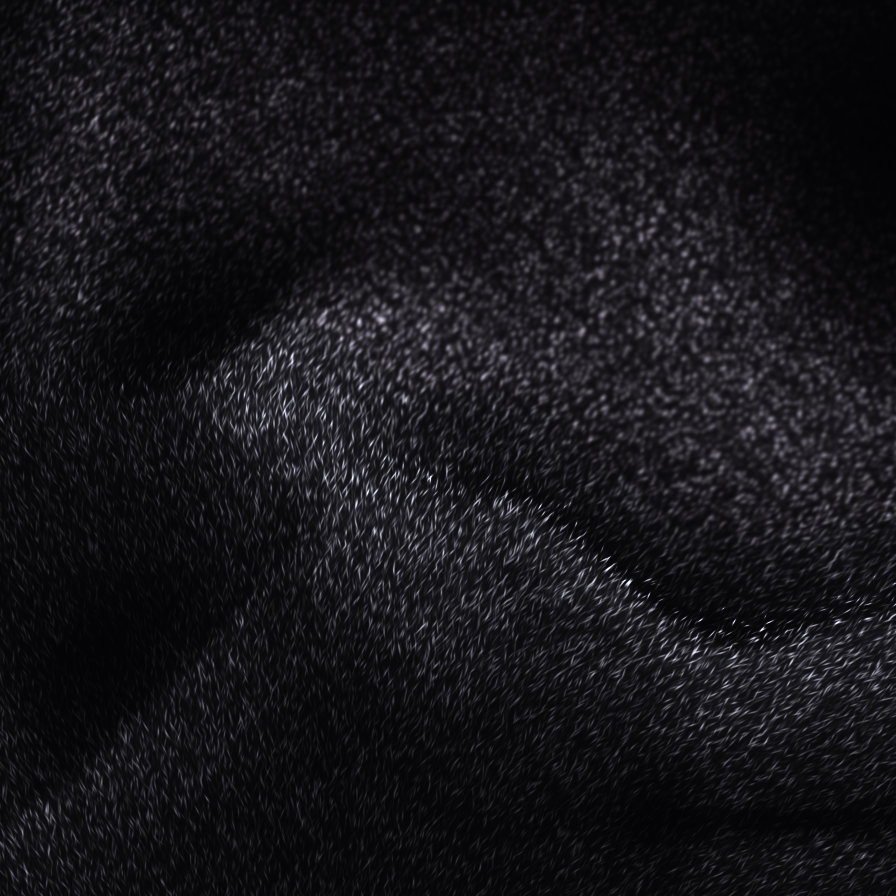
A WebGL 1 fragment shader for this texture:

```glsl
precision highp float;
// Folded black fur: soft light over the folds, short glossy hairs, blurred distance.

uniform vec2 u_resolution;

const int HAIR_LAYERS = 6;
const float HAIR_CELLS = 98.0;
const float EXPOSURE = 1.22;

float hash(vec2 p) {
  return fract(sin(dot(p, vec2(127.1, 311.7))) * 43758.5453);
}

float noise(vec2 p) {
  vec2 i = floor(p);
  vec2 f = fract(p);
  f = f * f * (3.0 - 2.0 * f);
  return mix(mix(hash(i), hash(i + vec2(1.0, 0.0)), f.x),
             mix(hash(i + vec2(0.0, 1.0)), hash(i + 1.0), f.x), f.y);
}

// Rotated elliptical falloff, one at its centre.
float glow(vec2 p, vec2 centre, vec2 radius, float angle) {
  vec2 d = p - centre;
  float c = cos(angle);
  float s = sin(angle);
  vec2 q = vec2(c * d.x + s * d.y, c * d.y - s * d.x) / radius;
  return exp(-dot(q, q));
}

// Height of the crest of the near fold.
float nearCrest(float x) {
  return 0.52 + 0.035 * smoothstep(0.0, 0.22, x)
       - 0.11 * smoothstep(0.26, 0.52, x)
       - 0.165 * smoothstep(0.54, 0.82, x)
       + 0.035 * smoothstep(0.82, 1.0, x);
}

// Height of the crest of the far fold.
float farCrest(float x) {
  return 0.555 + 0.165 * smoothstep(0.15, 0.46, x);
}

float farLight(vec2 p) {
  float softness = 0.015 + 0.09 * smoothstep(0.2, 0.6, p.x);
  float face = 1.0 - smoothstep(-softness, softness, p.y - farCrest(p.x));
  float light = 0.022;
  light += 0.10 * face * glow(p, vec2(0.42, 0.65), vec2(0.20, 0.09), -0.15);
  light += 0.13 * face * glow(p, vec2(0.29, 0.57), vec2(0.13, 0.08), -0.3);
  light += 0.06 * glow(p, vec2(0.40, 0.50), vec2(0.13, 0.05), -0.5);
  light += 0.12 * glow(p, vec2(0.81, 0.64), vec2(0.29, 0.125), -0.85);
  light += 0.035 * glow(p, vec2(0.96, 0.50), vec2(0.13, 0.12), 0.0);
  light += 0.05 * glow(p, vec2(0.64, 0.54), vec2(0.24, 0.11), -0.5);
  light += 0.042 * glow(p, vec2(0.29, 0.87), vec2(0.24, 0.14), -0.2);
  light += 0.06 * glow(p, vec2(0.07, 0.72), vec2(0.06, 0.26), -0.15);
  light *= 1.0 - 0.65 * glow(p, vec2(0.23, 0.66), vec2(0.16, 0.05), 0.55);
  return light * (1.0 - 0.95 * glow(p, vec2(1.0, 0.86), vec2(0.17, 0.23), 0.0));
}

float nearLight(vec2 p, float depth) {
  float crestGain = mix(0.03, 0.17, smoothstep(0.18, 0.34, p.x));
  float light = 0.027 + crestGain * exp(-max(depth, 0.0) / 0.08);
  light += 0.06 * glow(p, vec2(0.45, 0.35), vec2(0.20, 0.08), -0.55);
  light += 0.07 * glow(p, vec2(0.33, 0.50), vec2(0.10, 0.04), -0.85);
  light += 0.035 * glow(p, vec2(0.93, 0.23), vec2(0.16, 0.07), 0.1);
  light += 0.03 * glow(p, vec2(0.94, 0.03), vec2(0.18, 0.04), 0.0);

  // Lower left fold, rising out of a dark hollow.
  float edge = 0.075 + 0.66 * p.x + 0.9 * p.x * p.x;
  float below = edge - p.y;
  light += 0.08 * smoothstep(-0.02, 0.025, below) * exp(-max(below, 0.0) / 0.11)
         * (1.0 - smoothstep(0.24, 0.4, p.x));
  light += 0.035 * glow(p, vec2(0.0, 0.18), vec2(0.03, 0.09), 0.2);
  light *= 1.0 - 0.85 * glow(p, vec2(0.12, 0.28), vec2(0.12, 0.075), 0.75);
  light *= 1.0 - 0.45 * glow(p, vec2(0.32, 0.40), vec2(0.035, 0.10), -0.2);

  // Creases at the lower right.
  light *= 1.0 - 0.8 * glow(p, vec2(0.89, 0.083), vec2(0.2, 0.02), 0.0);
  return light * (1.0 - 0.75 * glow(p, vec2(0.73, 0.09), vec2(0.06, 0.06), 0.0));
}

float hairAngle(vec2 p) {
  float nearAngle = mix(1.9, 0.65, smoothstep(0.0, 0.9, p.x));
  return mix(nearAngle, 1.05, smoothstep(0.5, 0.65, p.y));
}

// Scattered tapered hairs; blur widens, shortens and dims them.
float hairs(vec2 p, float blur, float pixel) {
  float width = max(mix(0.0009, 0.003, blur), 0.5 * pixel);
  float gain = mix(1.15, 0.5, blur);
  float sum = 0.0;
  for (int layer = 0; layer < HAIR_LAYERS; layer++) {
    vec2 shift = vec2(0.37, 0.61) * float(layer);
    vec2 cell = floor(p * HAIR_CELLS + shift);
    for (int j = -1; j <= 1; j++) {
      for (int i = -1; i <= 1; i++) {
        vec2 id = cell + vec2(float(i), float(j));
        vec2 seed = id + 17.3 * float(layer);
        vec2 root = (id - shift + vec2(hash(seed), hash(seed + 5.7))) / HAIR_CELLS;
        float angle = hairAngle(root) + 0.9 * (hash(seed + 9.1) - 0.5);
        vec2 dir = vec2(cos(angle), sin(angle));
        vec2 d = p - root;
        float halfLength = mix(0.0028 + 0.003 * hash(seed + 3.3), 0.0036, blur);
        float along = dot(d, dir) / halfLength;
        float across = (dir.x * d.y - dir.y * d.x) / width;
        float shine = hash(seed + 2.9);
        sum += gain * (0.1 + 2.1 * pow(shine, 4.0)) * exp(-across * across - along * along);
      }
    }
  }
  return sum;
}

void main() {
  vec2 p = gl_FragCoord.xy / u_resolution;
  float depth = nearCrest(p.x) - p.y;
  float blur = smoothstep(0.0, 0.24, -depth) * mix(0.5, 1.0, smoothstep(0.1, 0.5, p.x));
  float fur = hairs(p, blur, 1.0 / min(u_resolution.x, u_resolution.y));

  // Hairs fray the crest; the left part melts into the fold behind.
  float softness = mix(0.05, 0.02, smoothstep(0.3, 0.6, p.x));
  float frayed = depth + 0.014 * (fur - 0.5);
  float light = mix(farLight(p), nearLight(p, depth), smoothstep(-softness, softness, frayed));

  float clumps = 0.6 * noise(p * 42.0) + 0.4 * noise(p * 95.0);
  float value = EXPOSURE * light * (0.3 + 1.5 * fur) * (0.65 + 0.7 * clumps);
  value = value / (1.0 + 0.3 * value);
  vec3 tint = mix(vec3(0.97, 0.97, 1.07), vec3(1.0, 0.95, 1.06), blur);
  gl_FragColor = vec4(vec3(0.012, 0.009, 0.017) + value * tint, 1.0);
}
```
